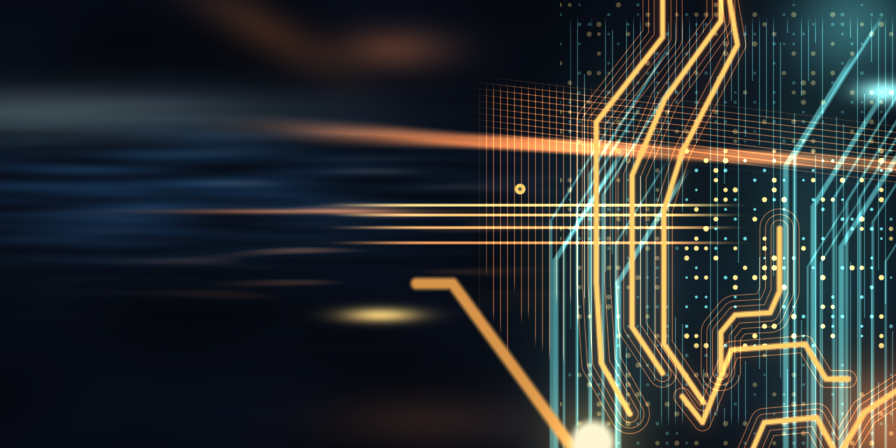
This background is drawn by a Shadertoy shader. Its source:

```glsl
// Gold and teal circuit traces, fading to motion-blurred streaks on the left.
#define NAVY vec3(.022, .036, .07)
#define AMBER vec3(.9, .48, .22)
#define GOLD vec3(1, .83, .43)
#define TEAL vec3(.36, .73, .72)
#define TRACE_WIDTH .0052
#define RAIL_FREQ 80.
#define COLUMNS 64.
#define DOT_GRID 46.

float hash(vec2 p) { return fract(sin(dot(p, vec2(127.1, 311.7))) * 43758.5); }

float corner(vec2 cell, vec2 offset) {
    float a = 6.2832 * hash(cell);
    return dot(vec2(cos(a), sin(a)), offset);
}

float gradientNoise(vec2 p) {
    vec2 i = floor(p), f = p - i, u = f * f * (3. - 2. * f), e = vec2(1, 0);
    return mix(mix(corner(i, f), corner(i + e, f - e), u.x),
        mix(corner(i + e.yx, f - e.yx), corner(i + 1., f - 1.), u.x), u.y);
}

float glow(vec2 p, float x, float y, float w, float h) {
    p = (p - vec2(x, y)) / vec2(w, h);
    return exp(-dot(p, p));
}

// Coverage of a stroke with the given half width.
float stroke(float d, float width, float blur) {
    blur += 1. / iResolution.y;
    return 1. - smoothstep(width - blur, width + blur, d);
}

float span(float x, float a, float b) {
    return smoothstep(a - .02, a + .02, x) * smoothstep(b + .02, b - .02 + .04 * step(b, a), x);
}

float hairlines(float x, float freq) {
    return stroke(abs(fract(x * freq) - .5) / freq, .001, 0.);
}

float segment(vec2 p, vec2 a, vec2 b) {
    p -= a; b -= a;
    return length(p - b * clamp(dot(p, b) / dot(b, b), 0., 1.));
}

// Gold trace through six points, two per vector, with parallel rails.
void trace(inout vec3 c, vec2 p, float rails, vec4 a, vec4 b, vec4 e) {
    float d = min(segment(p, a.xy, a.zw), segment(p, a.zw, b.xy));
    d = min(d, min(segment(p, b.xy, b.zw), segment(p, b.zw, e.xy)));
    d = min(d, segment(p, e.xy, e.zw));
    c += AMBER * .22 * exp(-d * 65.);
    c += AMBER * .55 * hairlines(d, RAIL_FREQ) * step(d * RAIL_FREQ, rails + 1.);
    c = mix(c, GOLD, stroke(d, TRACE_WIDTH, 0.));
}

// Wire that runs upright to the bend, then leans right.
float bentWire(vec2 p, float x, float y, float rise, float width) {
    float up = max(p.y - y, 0.);
    return stroke(abs(p.x - x - .62 * up) * .9, width, .001) * stroke(up, rise, .03);
}

vec3 backdrop(vec2 p) {
    float streak = gradientNoise(p * vec2(3, 42));
    vec3 c = NAVY * (1. + .6 * gradientNoise(p * vec2(3, 5)));
    c += vec3(.2, .23, .22) * glow(p, .1, .75, .55, .055);
    c += vec3(.04, .1, .15) * glow(p, .4, .57, .6, .15) * (1. + 1.6 * streak);
    c += AMBER * (max(streak - .12, 0.) * glow(p, .75, .47, .35, .13)
        + .3 * glow(p, .88, .89, .13, .05) + .13 * glow(p, .95, .06, .22, .06)
        + .2 * glow(p + vec2(0, .5 * p.x), .58, 1.23, .17, .06)
        + .65 * glow(p, 2., .04, .16, .13));
    return c + TEAL * (.2 * glow(p, 1.37, .38, .17, .38)
        + .24 * glow(p, 1.82, .42, .2, .45) + .45 * glow(p, 1.91, .95, .14, .12));
}

// Fine columns, teal wires and scattered solder dots.
vec3 fineCircuit(vec2 p) {
    float seed = hash(vec2(floor(p.x * COLUMNS), 3)), wire = hairlines(p.x, COLUMNS);
    float broken = step(.4, hash(vec2(seed, floor(p.y * 4. + seed * 9.))));
    vec3 c = AMBER * .55 * wire * span(p.x, 1.08, 1.32) * span(p.y, .2 + .2 * seed, .8);
    c += TEAL * .42 * wire * broken * span(p.x, 1.27, 2.1) * span(p.y, .06, .95);
    for (float i = 0.; i < 14.; i++) {
        float h = hash(vec2(i, 17)), x = (i < 6. ? 1.23 : 1.6) + .029 * i;
        c += TEAL * .55 * bentWire(p, x, .36 + .3 * h, .1 + .2 * h, .0015 + .002 * h);
    }
    for (float i = 0.; i < 5.; i++) {
        float x = i < 2. ? 1.24 + .14 * i : 1.63 + .062 * i;
        float y = i < 2. ? .42 - .05 * i : .81 - .09 * i;
        c += TEAL * .6 * bentWire(p, x, y, .23, .0058);
    }
    vec2 cell = floor(p * DOT_GRID);
    float h = hash(cell), r = length(fract(p * DOT_GRID) - .5) / DOT_GRID;
    float area = .3 * step(1.25, p.x) + .7 * span(p.x, 1.52, 1.99) * span(p.y, .22, .66);
    return c + mix(TEAL, GOLD, step(.82, h)) * step(.66, h) * area * stroke(r, .01 * h - .004, 0.);
}

// Sloping amber band, its fine lines and the level streaks.
vec3 lightStreaks(vec2 p) {
    float blur = 1. - smoothstep(.7, 1.15, p.x), slope = p.y + .12 * (p.x - 1.1);
    float band = stroke(abs(p.y - .748 + .059 * p.x), .015, .005 + .016 * blur);
    vec3 c = AMBER * band * smoothstep(.4, .9, p.x)
        * (.62 + .5 * gradientNoise(p * vec2(5, 22)) + .45 * glow(p, 1.2, .68, .3, .2));
    c += AMBER * .6 * hairlines(slope, 72.) * span(slope, .7, .82) * smoothstep(1.04, 1.2, p.x);
    for (float i = 0.; i < 4.; i++) {
        float line = stroke(abs(p.y - .542 + .019 * i + .003 * i * i), .003, .0016 * blur);
        c += mix(GOLD, AMBER, i / 4.) * line * smoothstep(.7, .95, p.x) * smoothstep(0., .2, 1.68 - p.x);
    }
    return c + AMBER * .6 * glow(p, .68, .528, .28, .006);
}

void mainImage(out vec4 fragColor, in vec2 fragCoord) {
    vec2 p = fragCoord / iResolution.xy * vec2(2, 1), bend = vec2(1.01, .367);
    vec3 c = backdrop(p) + fineCircuit(p) + lightStreaks(p);
    // Main gold traces
    trace(c, p, 3., vec4(1.479, 1.1, 1.479, .917), vec4(1.331, .727, 1.331, .37), vec4(1.342, .19, 1.406, .076));
    trace(c, p, 2., vec4(1.609, 1.1, 1.609, .953), vec4(1.484, .779, 1.411, .609), vec4(1.411, .27, 1.479, .167));
    trace(c, p, 1., vec4(1.625, 1.02, 1.646, .9), vec4(1.523, .661, 1.482, .531), vec4(1.482, .232, 1.57, .102));
    trace(c, p, 1., vec4(1.523, .115, 1.568, .057), vec4(1.633, .219, 1.797, .232), vec4(1.844, .154, 1.893, .154));
    trace(c, p, 3., vec4(1.74, .49, 1.74, .35), vec4(1.719, .302, 1.641, .297), vec4(1.609, .258, 1.609, .172));
    trace(c, p, 2., vec4(1.66, -.05, 1.706, .057), vec4(1.823, .068, 1.87, -.02), vec4(1.93, .08, 2.05, .16));
    // Out-of-focus foreground trace
    float d = min(segment(p, vec2(.93, .367), bend), segment(p, bend, vec2(1.3, -.03)));
    c = mix(c, vec3(.84, .58, .29), stroke(d, .013, .005));
    c += GOLD * .85 * glow(p, .85, .297, .085, .017);
    // Solder pad and hot spots
    d = length(p - vec2(1.161, .578));
    c = mix(c, GOLD, stroke(d, .012, 0.) - .7 * stroke(d, .004, 0.));
    d = length(p - vec2(1.323, .012));
    c = mix(c + GOLD * .6 * exp(-d * 16.), vec3(1, .97, .82), stroke(d, .048, .012));
    c += vec3(.6, .95, .92) * glow(p, 1.975, .795, .06, .025);
    fragColor = vec4(clamp(c, 0., 1.), 1);
}
```
